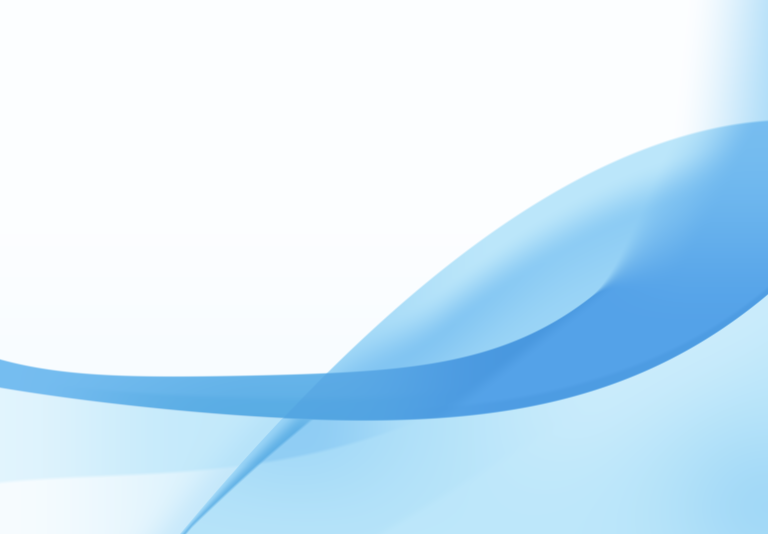
Reproduce this background procedurally as a WebGL 2 fragment shader.

```glsl
#version 300 es
precision highp float;
// Translucent blue ribbon crossing a soft arch on a white background.
uniform vec2 u_resolution;
out vec4 fragColor;

const vec3 WHITE = vec3(0.99, 0.995, 1.0);
const vec3 PALE = vec3(0.74, 0.905, 0.98);
const vec3 SKY = vec3(0.60, 0.83, 0.965);
const vec3 AZURE = vec3(0.46, 0.74, 0.94);
const vec3 TEAL = vec3(0.34, 0.67, 0.89);
const vec3 BLUE = vec3(0.33, 0.635, 0.91);
const vec3 DEEP = vec3(0.27, 0.58, 0.86);

// Smooth curve through five heights spaced evenly over x = 0..1.
float curve(float x, float a, float b, float c, float d, float e) {
    float t = x * 4.0;
    float d2 = c - 2.0 * b + a;
    float d3 = d - 3.0 * c + 3.0 * b - a;
    float d4 = e - 4.0 * d + 6.0 * c - 4.0 * b + a;
    return a + t * (b - a + (t - 1.0) / 2.0 * (d2 + (t - 2.0) / 3.0 * (d3 + (t - 3.0) / 4.0 * d4)));
}

// Coverage of the side where the signed distance is positive.
float cover(float dist, float softness) {
    return smoothstep(-softness, softness, dist);
}

// Soft bump centred on zero.
float glow(float dist, float width) {
    return exp(-dist * dist / (width * width));
}

// White field with a blue haze in the upper right corner.
vec3 upperField(vec2 p) {
    float haze = smoothstep(0.89, 1.06, p.x + 0.08 * (1.0 - p.y));
    vec3 color = mix(WHITE, PALE, 0.08 * smoothstep(0.65, 0.25, p.y));
    return mix(color, SKY, 0.9 * haze);
}

// Pale veil under the ribbon, with a faint band on the left.
vec3 lowerField(vec2 p, float ribbonBottom, float arch, float px) {
    float band = curve(p.x, 0.096, 0.118, 0.188, 0.36, 0.6);
    float inside = cover(arch - p.y, px * 1.5);
    float depth = ribbonBottom - p.y;
    float aboveBand = cover(p.y - band, px * 2.5);

    vec3 left = mix(WHITE, PALE, 0.1 + 0.5 * smoothstep(0.0, 0.35, p.x));
    vec3 bandColor = mix(WHITE, PALE, 0.55 + 0.45 * smoothstep(0.0, 0.25, p.x));
    left = mix(left, bandColor, 0.75 * aboveBand);

    vec3 right = mix(PALE, SKY, 0.7 * glow(p.x - 0.38, 0.15) * smoothstep(0.25, 0.0, depth));
    right = mix(right, AZURE, 0.5 * aboveBand * smoothstep(0.56, 0.4, p.x));
    float ray = p.y - 0.87 * (p.x - 0.495);
    right = mix(right, SKY, 0.2 * cover(ray, 0.012) * smoothstep(0.8, 0.45, p.x));
    right = mix(right, WHITE, 0.2 * smoothstep(0.55, 0.8, p.x) * glow(depth, 0.14));
    right = mix(right, SKY, 0.75 * glow(length((p - vec2(1.0, 0.05)) * vec2(1.0, 0.8)), 0.13));

    // Narrow tail of the arch, darker along its inner edge.
    float tailWidth = 0.012 + 0.3 * max(p.x - 0.25, 0.0);
    float tailDepth = arch - p.y;
    float tail = inside * cover(tailWidth - tailDepth, px * 2.5) * smoothstep(0.44, 0.38, p.x);
    vec3 tailColor = mix(SKY, TEAL, smoothstep(0.0, tailWidth, tailDepth));
    left = mix(left, SKY, 0.3 * glow(tailDepth, 0.07));
    return mix(mix(left, right, inside), tailColor, 0.85 * tail);
}

// Light outer rim, a blurred shadow, then a clear interior.
vec3 archFill(vec2 p, float depth) {
    vec3 rim = mix(SKY, PALE, 0.25 + 0.7 * smoothstep(0.42, 0.65, p.x));
    float shade = smoothstep(0.03, 0.125, depth + 0.06 * smoothstep(0.58, 0.42, p.x));
    float clear = smoothstep(0.1, 0.25, depth);
    vec3 shadow = mix(AZURE, SKY, 0.35 + 0.3 * smoothstep(0.55, 0.75, p.x));
    return mix(mix(rim, shadow, shade), mix(SKY, PALE, 0.1), 0.85 * clear);
}

// Ribbon shading: pale at the left end, deep near the fold, lit at the right.
vec3 ribbonFill(vec2 p, float top, float bottom, float px) {
    float across = clamp((p.y - bottom) / max(top - bottom, 0.001), 0.0, 1.0);
    vec3 color = mix(AZURE, mix(TEAL, AZURE, 0.2 + 0.3 * across), smoothstep(0.0, 0.35, p.x));
    color = mix(color, TEAL, 0.6 * smoothstep(0.55, 0.35, across) * smoothstep(0.05, 0.3, p.x));
    color = mix(color, BLUE, smoothstep(0.42, 0.66, p.x));

    // Dark underside left of the diagonal fold.
    float fold = p.y - 0.23 - 1.13 * (p.x - 0.585);
    float underside = cover(fold, 0.02) * smoothstep(0.42, 0.7, p.x) * smoothstep(0.85, 0.77, p.x);
    color = mix(color, DEEP, 0.75 * underside);

    // Light on the broad right end.
    float lit = smoothstep(0.38, 0.72, p.y) * smoothstep(0.76, 0.9, p.x);
    color = mix(color, AZURE, 0.9 * lit);
    float lipWidth = 0.02 - 0.008 * smoothstep(0.75, 1.0, p.x);
    float lip = cover(lipWidth - (p.y - bottom), px * 3.0) * smoothstep(0.5, 0.7, p.x);
    return mix(color, DEEP, 0.45 * lip);
}

void main() {
    vec2 p = gl_FragCoord.xy / u_resolution;
    float px = 1.0 / u_resolution.y;
    float top = curve(p.x, 0.327, 0.295, 0.308, 0.423, 0.955);
    float bottom = curve(p.x, 0.274, 0.229, 0.213, 0.259, 0.449);
    float arch = curve(p.x, -0.436, 0.026, 0.402, 0.662, 0.774);

    // Fields above and below the ribbon.
    vec3 color = upperField(p);
    float archMask = cover(arch - p.y, px * 1.6);
    color = mix(color, archFill(p, arch - p.y), archMask);
    color = mix(color, lowerField(p, bottom, arch, px), cover(bottom - p.y, px * 1.3));

    // The upper ribbon edge dissolves toward the right.
    float blur = px * 1.3 + 0.14 * smoothstep(0.77, 0.89, p.x);
    float ribbon = cover(top - p.y, blur) * cover(p.y - bottom, px * 1.3);
    ribbon *= mix(1.0, archMask, step(0.6, p.x));
    vec3 ribbonColor = ribbonFill(p, top, bottom, px);
    ribbonColor = mix(ribbonColor, DEEP, 0.3 * archMask * glow(p.x - 0.43, 0.12));
    color = mix(color, ribbonColor, ribbon * mix(1.0, 0.9, smoothstep(0.6, 0.9, p.y)));
    fragColor = vec4(color, 1.0);
}
```
